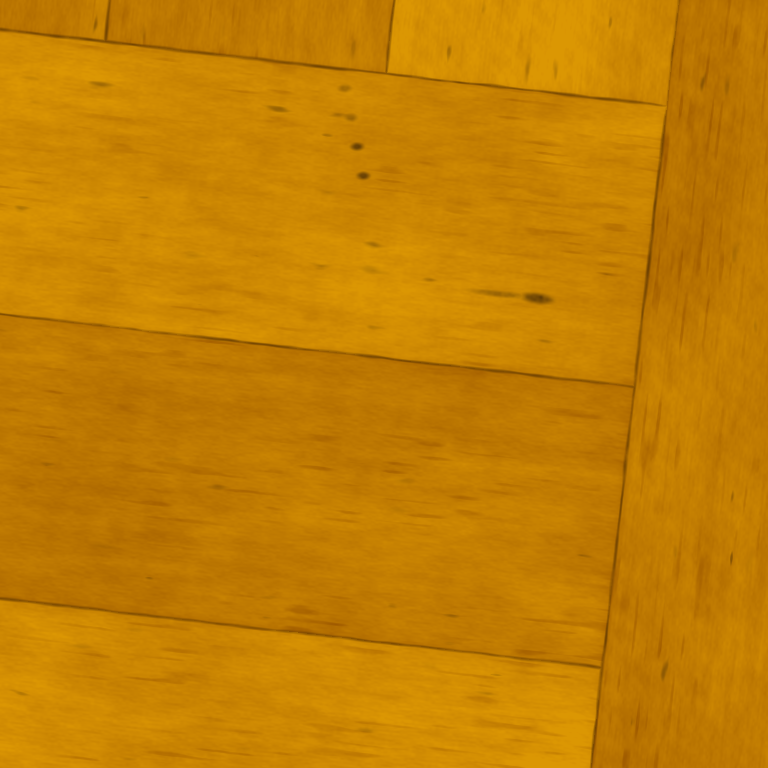
This texture is drawn by a Shadertoy shader. Its source:

```glsl
// Amber wooden floor: tilted planks with grain, worn seams, flecks and small knots.
#define TILT 0.114
#define CORNER vec2(0.868, 0.862)
#define PLANK_WIDTH 0.368
#define SEAM_HALF_WIDTH 0.0022
#define GRAIN_AMOUNT 0.46
#define BLOTCH_AMOUNT 0.50
#define FLECK_CHANCE 0.20
#define DARK_WOOD vec3(0.67, 0.40, 0.002)
#define LIGHT_WOOD vec3(0.84, 0.57, 0.012)
#define SEAM_COLOR vec3(0.42, 0.25, 0.005)
#define KNOT_COLOR vec3(0.27, 0.16, 0.02)

float hash(vec2 p) {
    return fract(sin(dot(p, vec2(127.1, 311.7))) * 43758.55);
}

// Smooth value noise in 0..1
float noise(vec2 p) {
    vec2 i = floor(p), f = fract(p);
    f = f * f * (3.0 - 2.0 * f);
    return mix(mix(hash(i), hash(i + vec2(1, 0)), f.x),
               mix(hash(i + vec2(0, 1)), hash(i + vec2(1, 1)), f.x), f.y);
}

// Streaks stretched along x, centred near zero
float grain(vec2 p) {
    float warp = noise(p * vec2(6.0, 10.0));
    float bands = 0.12 * sin(p.y * 230.0 + 8.0 * warp) * noise(p * 7.0);
    float broad = noise(p * vec2(6.0, 40.0) + warp) - 0.5;
    float fine = noise(p * vec2(24.0, 140.0) + warp) - 0.5;
    float fibre = noise(p * vec2(90.0, 330.0)) - 0.5;
    float pores = noise(p * vec2(220.0, 420.0)) - 0.5;
    float streak = smoothstep(0.66, 0.95, noise(p * vec2(20.0, 170.0) + 9.0));
    streak *= smoothstep(0.35, 0.8, noise(p * vec2(6.0, 14.0) + 2.0));
    return bands + 0.45 * broad + 0.30 * fine + 0.36 * fibre + 0.26 * pores - 0.9 * streak;
}

// One ragged, elongated fleck in some of the cells
float flecks(vec2 p) {
    vec2 g = p * vec2(13.0, 30.0);
    vec2 cell = floor(g);
    vec2 jitter = 0.35 + 0.3 * vec2(hash(cell + 3.1), hash(cell + 8.7));
    float size = mix(0.12, 0.36, hash(cell + 5.3));
    float d = length((fract(g) - jitter) * vec2(1.0, 1.5));
    d += 0.20 * (noise(g * vec2(5.0, 8.0)) - 0.3);
    float strength = hash(cell + 1.9);
    return step(hash(cell), FLECK_CHANCE) * strength * (1.0 - smoothstep(0.0, size, d));
}

// Soft-edged ellipse
float spot(vec2 offset, vec2 radius) {
    return 1.0 - smoothstep(0.2, 1.2, length(offset / radius));
}

void mainImage(out vec4 fragColor, in vec2 fragCoord) {
    vec2 p = fragCoord / iResolution.y;
    float pixel = 1.0 / iResolution.y;

    // Floor axes, with the origin where the planks meet
    float c = cos(TILT), s = sin(TILT);
    vec2 q = p - CORNER;
    vec2 uv = vec2(q.x * c - q.y * s, q.x * s + q.y * c);
    uv += 0.0010 * (vec2(noise(uv.yy * 30.0), noise(uv.xx * 30.0 + 5.0)) - 0.5);

    // Planks stand upright above and to the right, and lie flat elsewhere
    bool upright = uv.x > 0.0 || uv.y > 0.0;
    vec2 wood = upright ? uv.yx : uv;
    float id = floor(wood.y / PLANK_WIDTH);
    float light = upright ? 1.0 - step(0.5, abs(id + 1.0)) : mod(id, 2.0);
    float seed = id * 7.3 + (upright ? 31.0 : 3.0);
    vec2 local = wood + vec2(seed, seed * 0.37);

    // Plank tone, blotches, mottling and grain
    float tone = mix(0.46, 0.84, light);
    tone += BLOTCH_AMOUNT * (noise(local * vec2(3.5, 8.0)) - 0.5);
    tone += 0.22 * (noise(local * vec2(16.0, 24.0)) - 0.5);
    tone += 0.16 * (noise(local * vec2(48.0, 60.0)) - 0.5);
    tone += GRAIN_AMOUNT * grain(local);
    tone += upright ? 0.0 : -0.16 * (uv.y + 0.4);

    // Distance to the nearest seam
    float across = fract(wood.y / PLANK_WIDTH);
    float seam = min(across, 1.0 - across) * PLANK_WIDTH;
    seam = min(seam, abs(uv.x));
    if (uv.x < 0.0) seam = min(seam, abs(uv.y));
    tone -= 0.22 * exp(-seam / 0.005);

    vec3 color = mix(DARK_WOOD, LIGHT_WOOD, clamp(tone, -0.30, 1.12));
    color = mix(color, KNOT_COLOR, 0.45 * flecks(local));

    // A short column of knots, and one long knot with a faint tail
    float knots = 0.0;
    for (int i = 0; i < 4; i++) {
        float k = float(i);
        vec2 center = vec2(0.449 + 0.008 * k, 0.885 - 0.038 * k);
        float strength = 0.4 + 0.4 * step(1.5, k);
        knots = max(knots, strength * spot(p - center, vec2(0.010, 0.006)));
    }
    vec2 longKnot = uv + vec2(0.138, 0.268);
    knots = max(knots, 0.85 * spot(longKnot, vec2(0.024, 0.008)));
    knots = max(knots, 0.4 * spot(longKnot + vec2(0.05, 0.0), vec2(0.045, 0.005)));
    color = mix(color, KNOT_COLOR, knots * (0.7 + 0.3 * noise(p * 220.0)));

    // Soft seams, worn to uneven width and strength
    float width = SEAM_HALF_WIDTH * mix(0.5, 1.4, noise(uv * 40.0 + 4.0));
    float line = 1.0 - smoothstep(0.0, width + pixel, seam);
    float wear = 0.5 * noise(uv * 13.0) + 0.5 * noise(uv * 70.0);
    color = mix(color, SEAM_COLOR, line * mix(0.2, 1.0, wear));

    fragColor = vec4(color, 1.0);
}
```
